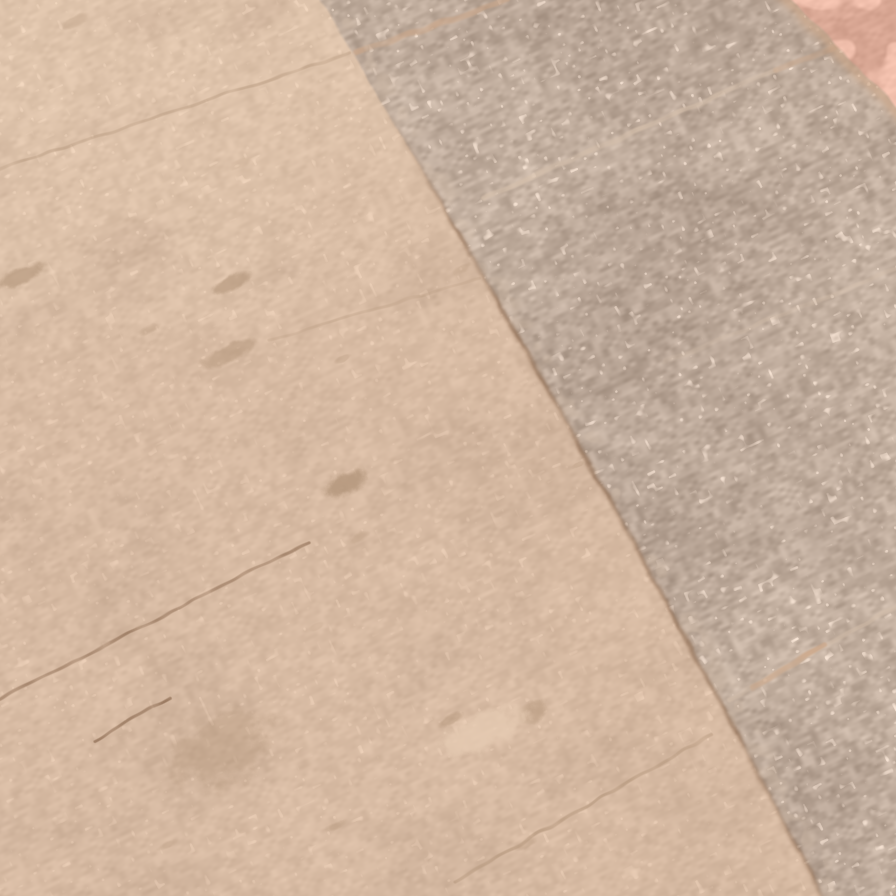
Give the GLSL for this texture, as a three.js fragment shader.

```glsl
varying vec2 vUv;

const vec3 SAND = vec3(0.845, 0.733, 0.640);
const vec3 SAND_LIGHT = vec3(0.873, 0.768, 0.672);
const vec3 SAND_DARK = vec3(0.805, 0.695, 0.605);
const vec3 GREY = vec3(0.718, 0.642, 0.583);
const vec3 GREY_LIGHT = vec3(0.765, 0.690, 0.628);
const vec3 PINK = vec3(0.850, 0.655, 0.580);
const vec3 STAIN = vec3(0.690, 0.575, 0.470);
const vec3 CRACK = vec3(0.560, 0.430, 0.330);
const vec3 MORTAR = vec3(0.840, 0.755, 0.675);
const vec3 CLAY = vec3(0.800, 0.650, 0.530);
const vec2 SLANT = vec2(0.905, 0.425);   // direction of joints and grain
const float EDGE_SOFT = 0.0022;
const float GRAIN_SCALE = 190.0;

float hash(vec2 p) {
  vec3 q = fract(vec3(p.xyx) * 0.1031);
  q += dot(q, q.yzx + 33.33);
  return fract((q.x + q.y) * q.z);
}

float noise(vec2 p) {
  vec2 i = floor(p), f = fract(p);
  f = f * f * (3.0 - 2.0 * f);
  return mix(mix(hash(i), hash(i + vec2(1, 0)), f.x),
             mix(hash(i + vec2(0, 1)), hash(i + vec2(1, 1)), f.x), f.y);
}

float fbm(vec2 p) {
  float sum = 0.0, amp = 0.5;
  for (int i = 0; i < 5; i++) {
    sum += amp * noise(p);
    p = mat2(1.6, 1.2, -1.2, 1.6) * p + 7.3;
    amp *= 0.5;
  }
  return sum / 0.97;
}

vec2 alongSlant(vec2 p) {
  return vec2(dot(p, SLANT), dot(p, vec2(-SLANT.y, SLANT.x)));
}

// Ragged line from a to b, broken up along its length
float joint(vec2 p, vec2 a, vec2 b, float width) {
  p.y += 0.004 * (noise(p * 55.0) - 0.5);
  vec2 ab = b - a;
  float t = clamp(dot(p - a, ab) / dot(ab, ab), 0.0, 1.0);
  float d = length(p - a - ab * t);
  return (1.0 - smoothstep(width * 0.3, width + 0.0012, d)) * (0.45 + 0.55 * noise(p * 70.0));
}

// Soft irregular blot, elongated along the slant
float blot(vec2 p, vec2 center, vec2 radius) {
  vec2 q = alongSlant(p - center) / radius;
  float ragged = length(q) + 1.1 * (fbm(p * 65.0) - 0.5);
  return 1.0 - smoothstep(0.55, 1.2, ragged);
}

// Sparse small marks, at most one per cell
float scatteredMarks(vec2 p, float cells) {
  vec2 base = floor(p * cells);
  float sum = 0.0;
  for (int j = -1; j <= 1; j++) {
    for (int i = -1; i <= 1; i++) {
      vec2 id = base + vec2(i, j);
      float seed = hash(id + 4.7);
      vec2 center = (id + 0.15 + 0.7 * vec2(hash(id + 11.0), hash(id + 29.0))) / cells;
      vec2 radius = vec2(0.013, 0.005) * (0.5 + 0.7 * hash(id + 53.0));
      sum += step(0.77, seed) * blot(p, center, radius) * (0.3 + 0.6 * hash(id + 71.0));
    }
  }
  return min(sum, 1.0);
}

vec3 sandSlab(vec2 p, float broad, float grain, float speck) {
  vec3 c = mix(SAND, SAND_LIGHT, smoothstep(0.35, 1.0, p.y - 0.35 * p.x + 0.5 * (broad - 0.5)));
  c = mix(c, SAND_DARK, 0.6 * smoothstep(0.50, 0.75, fbm(alongSlant(p) * vec2(7.0, 12.0) + 3.0)));
  c += 0.085 * (grain - 0.5) + 0.05 * speck;

  // Stains
  float stain = 0.55 * scatteredMarks(p, 9.0);
  stain = max(stain, 0.75 * blot(p, vec2(0.385, 0.459), vec2(0.029, 0.013)));
  stain = max(stain, 0.60 * blot(p, vec2(0.258, 0.684), vec2(0.019, 0.008)));
  stain = max(stain, 0.50 * blot(p, vec2(0.255, 0.606), vec2(0.034, 0.009)));
  stain = max(stain, 0.60 * blot(p, vec2(0.020, 0.690), vec2(0.030, 0.009)));
  stain = max(stain, 0.36 * blot(p, vec2(0.250, 0.165), vec2(0.060, 0.038)));
  stain = max(stain, 0.50 * blot(p, vec2(0.595, 0.206), vec2(0.018, 0.012)));
  c = mix(c, STAIN, stain);
  c = mix(c, SAND_LIGHT + 0.03, 0.75 * blot(p, vec2(0.540, 0.185), vec2(0.052, 0.020)));

  // Cracks and faint joints
  c = mix(c, CRACK, 0.75 * joint(p, vec2(0.0, 0.221), vec2(0.345, 0.395), 0.0017));
  c = mix(c, CRACK, 0.95 * joint(p, vec2(0.106, 0.173), vec2(0.190, 0.222), 0.0016));
  c = mix(c, STAIN, 0.50 * joint(p, vec2(0.0, 0.811), vec2(0.390, 0.941), 0.0016));
  c = mix(c, STAIN, 0.65 * joint(p, vec2(0.508, 0.017), vec2(0.794, 0.180), 0.0018));
  return mix(c, STAIN, 0.35 * joint(p, vec2(0.300, 0.620), vec2(0.535, 0.690), 0.0015));
}

vec3 greySlab(vec2 p, float broad, float grain, float speck) {
  vec3 c = mix(GREY, GREY_LIGHT, smoothstep(0.30, 0.72, broad));
  c += 0.19 * (grain - 0.5) + 0.15 * speck;
  c = mix(c, CLAY, 0.70 * joint(p, vec2(0.397, 0.941), vec2(0.566, 1.0), 0.0040));
  c = mix(c, MORTAR, 0.80 * joint(p, vec2(0.540, 0.779), vec2(0.866, 0.922), 0.0035));
  c = mix(c, CLAY, 0.50 * joint(p, vec2(0.866, 0.922), vec2(1.0, 0.975), 0.0040));
  c = mix(c, MORTAR, 0.45 * joint(p, vec2(0.742, 0.596), vec2(1.0, 0.700), 0.0030));
  c = mix(c, MORTAR, 0.60 * joint(p, vec2(0.814, 0.219), vec2(1.0, 0.323), 0.0030));
  return mix(c, CLAY, 0.80 * joint(p, vec2(0.840, 0.232), vec2(0.920, 0.280), 0.0035));
}

void main() {
  vec2 p = vUv;
  float broad = fbm(p * 6.0 + 1.7);
  vec2 g = alongSlant(p) * GRAIN_SCALE;
  float grain = 0.6 * noise(g * vec2(0.75, 1.2)) + 0.4 * noise(g * 0.4 + 19.0);
  float speck = smoothstep(0.80, 1.0, noise(g * 0.8 + 41.0));

  // Signed distance to the border between slabs, positive on the grey side
  float borderX = 0.918 - 0.56 * p.y + 0.04 * p.y * (1.0 - p.y);
  float border = 0.873 * (p.x - borderX) + 0.005 * (fbm(p * 45.0) - 0.5);
  vec3 color = mix(sandSlab(p, broad, grain, speck), greySlab(p, broad, grain, speck),
                   smoothstep(-EDGE_SOFT, EDGE_SOFT, border));

  // Worn groove with pale grit beside it
  float groove = exp(-pow(border / 0.0032, 2.0)) * (1.0 - smoothstep(0.72, 0.92, p.y));
  color = mix(color, CRACK, 0.70 * groove * (0.4 + 0.6 * noise(p * 38.0)));
  float grit = exp(-pow((border - 0.012) / 0.012, 2.0)) * smoothstep(0.45, 0.75, noise(p * 80.0));
  color = mix(color, MORTAR, 0.35 * grit);

  // Pink paving in the far corner
  float corner = 0.71 * (p.x + p.y * 0.983 - 1.868) + 0.004 * (noise(p * 60.0) - 0.5);
  vec3 pink = PINK + 0.09 * (grain - 0.5) + 0.10 * smoothstep(0.60, 0.75, noise(p * 36.0));
  color = mix(color, CLAY, 0.6 * exp(-pow((corner + 0.004) / 0.008, 2.0)));
  color = mix(color, pink, smoothstep(-EDGE_SOFT, EDGE_SOFT, corner));

  gl_FragColor = vec4(color, 1.0);
}
```
